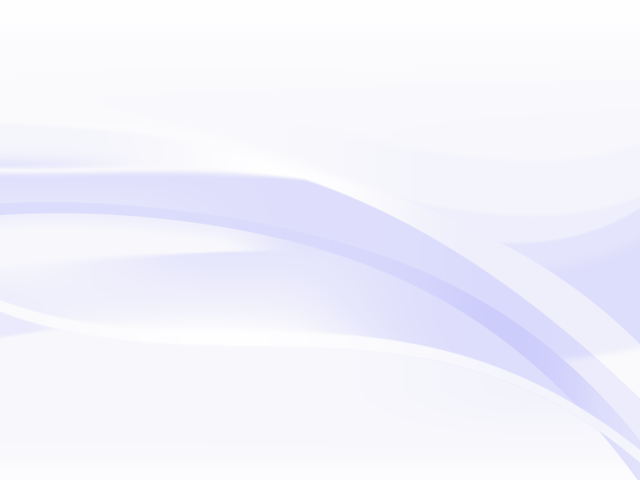
Reproduce this background procedurally as a Shadertoy shader.

```glsl
// Pale lavender background of translucent ribbons sweeping down to the right.

// Smooth curve through five heights spaced evenly across the canvas.
float curve(float x, float a, float b, float c, float d, float e) {
    float t = 4.0 * x;
    float d1 = b - a;
    float d2 = c - 2.0 * b + a;
    float d3 = d - 3.0 * c + 3.0 * b - a;
    float d4 = e - 4.0 * d + 6.0 * c - 4.0 * b + a;
    return a + t * (d1 + (t - 1.0) / 2.0 * (d2 + (t - 2.0) / 3.0 * (d3 + (t - 3.0) / 4.0 * d4)));
}

// 0 above a line, 1 below it; depth grows downwards.
float below(float depth, float line, float soft) {
    return smoothstep(-soft, soft, depth - line);
}

float bump(float x, float center, float width) {
    float d = (x - center) / width;
    return exp(-d * d);
}

// Layered veils at the right, above the main ribbon.
float rightVeils(float tone, float x, float y, float crisp) {
    float fade = smoothstep(0.48, 0.78, x);
    float v1 = curve(x, 0.217, 0.222, 0.269, 0.328, 0.299);
    float v2 = curve(x, 0.243, 0.295, 0.373, 0.444, 0.410);
    float v3 = curve(x, 0.260, 0.330, 0.425, 0.503, 0.434);
    float v4 = curve(x, 0.347, 0.417, 0.503, 0.564, 0.500);
    tone = mix(tone, 0.955, below(y, v1, 0.012) * smoothstep(0.4, 0.75, x));
    tone = mix(tone, 0.932, below(y, v2, 0.006) * fade);
    tone = mix(tone, 0.895, below(y, v3, crisp * 2.0) * fade);
    return mix(tone, 0.868, below(y, v4, 0.025) * fade);
}

// Pale wash and fine shadow at the left, over the lavender ribbon.
float leftWash(float tone, float x, float y, float ribbonTop) {
    float washTop = curve(x, 0.257, 0.285, 0.360, 0.500, 0.700);
    float fade = 1.0 - smoothstep(0.1, 0.42, x);
    tone = mix(tone, 0.960, below(y, washTop, 0.006) * fade);
    float shadow = bump(y, ribbonTop - 0.018, 0.018) * (1.0 - smoothstep(0.0, 0.25, x));
    tone = mix(tone, 0.905, shadow);
    return mix(tone, 0.99, bump(y, ribbonTop - 0.004, 0.007) * fade);
}

// Sheet hanging between the dark strip and the lower white ribbon.
float lowerSheet(float x, float y, float top, float bottom) {
    float fold = curve(x, 0.552, 0.531, 0.524, 0.547, 0.590);
    float pale = mix(0.940, 0.972, smoothstep(0.0, 0.045, y - top));
    pale = mix(pale, 0.888, smoothstep(0.34, 0.49, x));
    float depth = clamp((y - fold) / max(bottom - fold, 0.02), 0.0, 1.0);
    float shaded = mix(0.895, 0.958, depth * (1.0 - smoothstep(0.4, 0.7, x)));
    shaded = mix(shaded, 0.868, smoothstep(0.45, 0.75, x));
    shaded = mix(mix(0.962, 0.925, depth), shaded, smoothstep(0.0, 0.36, x));
    float tone = mix(pale, shaded, below(y, fold, mix(0.014, 0.004, smoothstep(0.1, 0.35, x))));
    float halo = exp(-max(bottom - y, 0.0) / 0.03) * bump(x, 0.32, 0.2);
    return mix(tone, 0.99, halo);
}

void mainImage(out vec4 fragColor, in vec2 fragCoord) {
    vec2 uv = fragCoord / iResolution.xy;
    float x = uv.x;
    float y = 1.0 - uv.y;
    float crisp = 1.0 / iResolution.y;

    // Ribbon edges, measured from the top
    float sheenTop = curve(x, 0.212, 0.260, 0.356, 0.484, 0.717);
    float sheenEnd = curve(x, 0.344, 0.314, 0.385, 0.557, 0.830);
    float ribbonTop = max(sheenEnd, curve(x, 0.361, 0.359, 0.378, 0.451, 0.573));
    float stripTop = curve(x, 0.424, 0.434, 0.493, 0.625, 0.917);
    float stripEnd = curve(x, 0.448, 0.455, 0.519, 0.674, 1.007);
    float whiteTop = curve(x, 0.625, 0.686, 0.694, 0.752, 0.9375);
    float whiteEnd = curve(x, 0.649, 0.714, 0.724, 0.776, 0.964);
    float veilEnd = curve(x, 0.521, 0.590, 0.686, 0.747, 0.724);
    float pastVeil = below(y, veilEnd, 0.012) * smoothstep(0.78, 0.92, x);

    // Sky
    float tone = mix(0.998, 0.986, smoothstep(0.03, 0.09, y));
    tone = mix(tone, 0.970, smoothstep(0.06, 0.28, y) * mix(0.6, 1.0, x));
    tone = rightVeils(tone, x, y, crisp);

    // White sheen that thins into a translucent band
    float sheen = mix(0.982, 0.996, bump(x, 0.42, 0.16));
    sheen = mix(sheen, 0.937, smoothstep(0.52, 0.74, x));
    sheen = mix(sheen, 0.980, pastVeil);
    float sheenSoft = mix(0.035, crisp, smoothstep(0.3, 0.68, x));
    tone = mix(tone, sheen, below(y, sheenTop, sheenSoft));
    tone = leftWash(tone, x, y, ribbonTop);

    // Lavender ribbon
    float across = clamp((y - ribbonTop) / max(stripTop - ribbonTop, 0.01), 0.0, 1.0);
    float lavender = mix(0.872, 0.898, across * (1.0 - smoothstep(0.15, 0.45, x)));
    lavender -= 0.018 * bump(x, 0.8, 0.15);
    lavender = mix(lavender, 0.925, pastVeil);
    float ribbonSoft = mix(0.012, crisp, smoothstep(0.3, 0.55, x));
    tone = mix(tone, lavender, below(y, ribbonTop, ribbonSoft));

    // Lower sheet and floor
    tone = mix(tone, lowerSheet(x, y, stripEnd, whiteTop), below(y, stripEnd, crisp));
    float ground = mix(0.972, 0.952, bump(x, 0.85, 0.25) * (1.0 - smoothstep(0.8, 0.96, y)));
    float corner = (1.0 - below(y, 0.703 - 0.2 * x, 0.006)) * (1.0 - smoothstep(0.04, 0.14, x));
    ground = mix(ground, 0.918, corner);
    ground = mix(ground, 0.990, smoothstep(0.92, 1.0, y));
    tone = mix(tone, ground, below(y, whiteEnd, mix(0.006, crisp, smoothstep(0.3, 0.6, x))));

    // Dark strip, then the white ribbon crossing over it
    float strip = mix(0.862, 0.848, smoothstep(0.2, 0.6, x)) - 0.045 * bump(x, 0.79, 0.13);
    strip = mix(strip, 0.885, smoothstep(0.86, 1.0, x));
    tone = mix(tone, strip, below(y, stripTop, crisp) * (1.0 - below(y, stripEnd, crisp)));
    float white = mix(0.980, 0.996, bump(x, 0.35, 0.2));
    float whiteSoft = mix(crisp, 0.012, bump(x, 0.32, 0.16));
    float whiteMask = below(y, whiteTop, whiteSoft) * (1.0 - below(y, whiteEnd, crisp));
    tone = mix(tone, white, whiteMask * mix(1.0, 0.78, smoothstep(0.55, 0.85, x)));

    float blue = mix(0.990, 1.0, smoothstep(0.97, 1.0, tone));
    fragColor = vec4(tone, tone, blue, 1.0);
}
```
